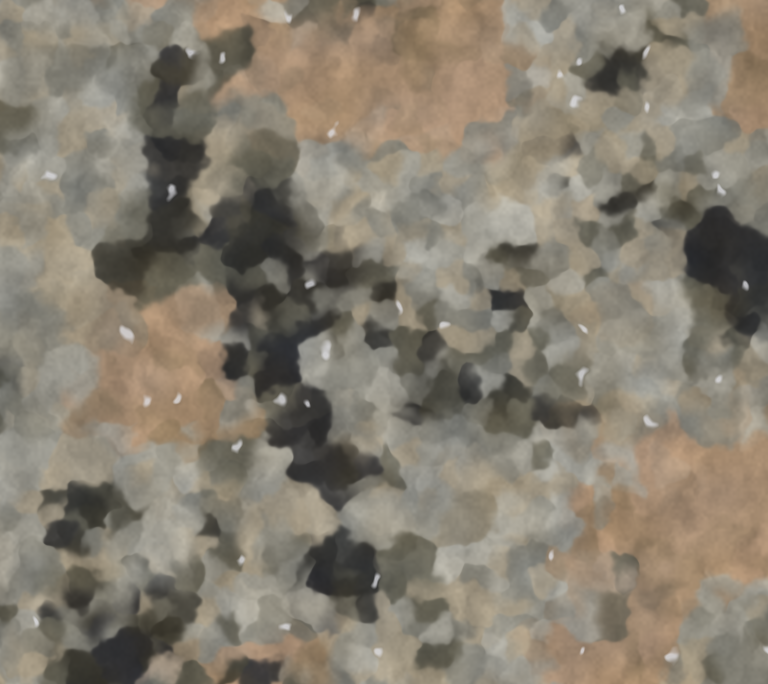
Write a WebGL 2 fragment shader that draws this texture.

```glsl
#version 300 es
precision highp float;

uniform vec2 u_resolution;
out vec4 fragColor;

const float COARSE_SCALE = 14.0;   // grains per canvas height
const float FINE_SCALE = 31.0;
const float COARSE_EDGE = 17.0;    // higher is crisper
const float FINE_EDGE = 10.0;
const float WARP = 0.016;
const float BLACK_LEVEL = 0.665;   // thresholds on the mica field
const float SMOKY_LEVEL = 0.59;
const float FELDSPAR_LEVEL = 0.64;
const float GLINT_SCALE = 30.0;
const float GLINT_RARITY = 0.965;

const vec3 MICA_BLUE = vec3(0.17, 0.17, 0.18);
const vec3 MICA_OLIVE = vec3(0.23, 0.22, 0.18);
const vec3 SMOKY = vec3(0.37, 0.36, 0.31);
const vec3 QUARTZ_DIM = vec3(0.47, 0.465, 0.43);
const vec3 QUARTZ_PALE = vec3(0.69, 0.68, 0.64);
const vec3 CREAM = vec3(0.65, 0.60, 0.51);
const vec3 FELDSPAR_BROWN = vec3(0.51, 0.44, 0.34);
const vec3 FELDSPAR_PINK = vec3(0.68, 0.57, 0.47);

vec3 hash3(vec2 p) {
    vec3 q = fract(vec3(p.xyx) * vec3(0.1031, 0.1030, 0.0973));
    q += dot(q, q.yxz + 33.33);
    return fract((q.xxy + q.yzz) * q.zyx);
}

float noise(vec2 p) {
    vec2 i = floor(p), f = fract(p);
    f = f * f * (3.0 - 2.0 * f);
    float low = mix(hash3(i).x, hash3(i + vec2(1, 0)).x, f.x);
    float high = mix(hash3(i + vec2(0, 1)).x, hash3(i + vec2(1, 1)).x, f.x);
    return mix(low, high, f.y);
}

float fbm(vec2 p) {
    float sum = 0.0, amp = 0.57;
    for (int i = 0; i < 3; i++) {
        sum += amp * noise(p);
        p = mat2(1.6, 1.2, -1.2, 1.6) * p + 19.7;
        amp *= 0.5;
    }
    return sum;
}

// Colour of one grain, chosen from slow fields so that minerals cluster
vec3 mineral(vec2 centre, vec3 rnd) {
    float warm = noise(centre * 4.5 + 57.0) + 0.25 * (rnd.x - 0.5);
    float feldspar = smoothstep(-0.03, 0.03, warm - FELDSPAR_LEVEL);
    float mica = fbm(centre * 7.5 + 11.0) + 0.3 * (rnd.y - 0.5) - 0.15 * feldspar;

    vec3 col = mix(QUARTZ_DIM, QUARTZ_PALE, rnd.z);
    col = mix(col, CREAM, 0.8 * step(0.68, rnd.x));
    col = mix(col, mix(FELDSPAR_BROWN, FELDSPAR_PINK, sqrt(rnd.z)), feldspar);
    col = mix(col, SMOKY, smoothstep(-0.03, 0.02, mica - SMOKY_LEVEL));
    vec3 black = mix(MICA_BLUE, MICA_OLIVE, rnd.z);
    return mix(col, black, smoothstep(-0.02, 0.02, mica - BLACK_LEVEL));
}

// Soft-edged cellular grains, each with its own size
vec3 grains(vec2 p, float scale, float edge) {
    vec2 g = p * scale, cell = floor(g);
    vec3 sum = vec3(0.0);
    float total = 0.0;
    for (int y = -1; y <= 1; y++) {
        for (int x = -1; x <= 1; x++) {
            vec2 id = cell + vec2(x, y);
            vec3 place = hash3(id + scale * 3.0);
            vec2 centre = id + 0.1 + 0.8 * place.xy;
            vec2 d = g - centre;
            float weight = exp(-edge * (dot(d, d) - 0.25 * place.z));
            sum += weight * mineral(centre / scale, hash3(id + 101.0 + scale));
            total += weight;
        }
    }
    return sum / total;
}

// Sparse bright reflections from crystal faces
float glints(vec2 p) {
    vec2 g = p * GLINT_SCALE, id = floor(g);
    vec3 rnd = hash3(id + 211.0);
    vec2 d = (fract(g) - 0.35 - 0.3 * rnd.xy) * vec2(1.0, 0.75);
    float lit = step(GLINT_RARITY, rnd.z);
    return lit * (1.0 - smoothstep(0.06, 0.25, length(d)));
}

void main() {
    vec2 p = gl_FragCoord.xy / u_resolution.y;

    // Ragged outlines
    vec2 bend = vec2(fbm(p * 26.0), fbm(p * 26.0 + 43.0)) - 0.5;
    vec2 ripple = vec2(noise(p * 85.0), noise(p * 85.0 + 31.0)) - 0.5;
    vec2 q = p + WARP * (2.0 * bend + 0.4 * ripple);

    // Large crystals interrupted by crushed fine ones
    float crushed = smoothstep(0.40, 0.60, fbm(p * 9.0 + 83.0));
    vec3 col = mix(grains(q, COARSE_SCALE, COARSE_EDGE),
                   grains(q, FINE_SCALE, FINE_EDGE), 0.15 + 0.7 * crushed);

    // Cloudy mottling and fine tooth
    float cloud = fbm(q * vec2(30.0, 24.0) + 7.0) - 0.5;
    float tooth = noise(p * 190.0) - 0.5;
    col *= 1.0 + 0.38 * cloud + 0.05 * tooth;
    col += vec3(0.025, 0.005, -0.025) * (noise(p * 18.0 + 5.0) - 0.5);

    col = mix(col, vec3(0.88, 0.88, 0.90), 0.75 * glints(q));
    fragColor = vec4(clamp(col, 0.0, 1.0), 1.0);
}
```
